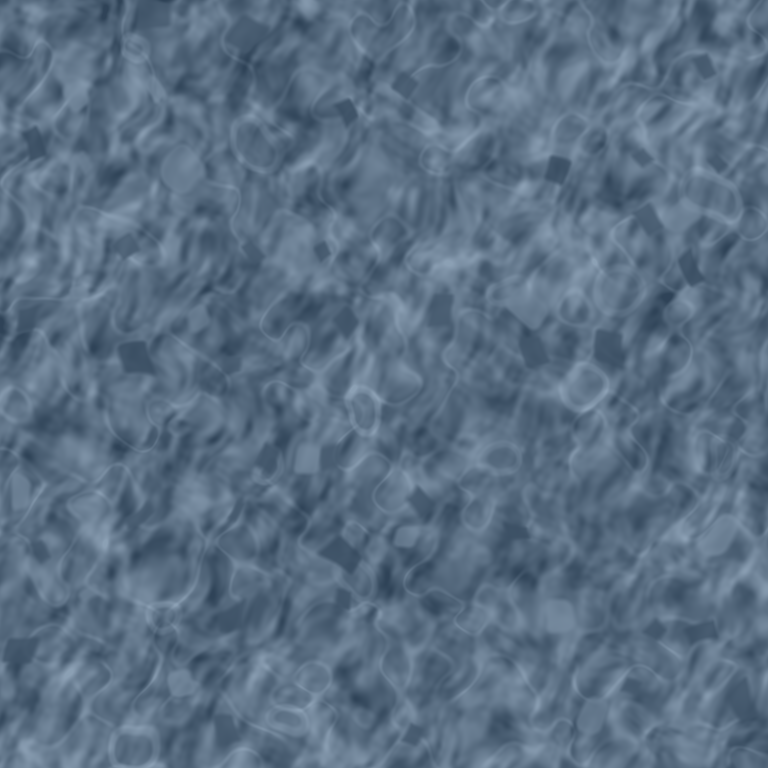
This texture is drawn by a three.js fragment shader. Its source:

```glsl
// Blue-grey stone with fine mottled grain, short leaning streaks and thin veins.
// Warped value noise sets one tone value; dark chips, pale flecks and
// faint rings from jittered cells are laid over it.
varying vec2 vUv;

const vec3 DARK_STONE = vec3(0.25, 0.33, 0.41);
const vec3 LIGHT_STONE = vec3(0.47, 0.55, 0.63);
const float MEAN_TONE = 0.49;
const float CONTRAST = 0.48;
const float STREAK_ANGLE = 0.42;    // lean to the left of upright, radians
const vec2 STREAK_SCALE = vec2(92.0, 34.0);
const float WARP_SCALE = 19.0;
const float WARP_AMOUNT = 0.011;
const float CHIP_CELLS = 8.0;
const float FLECK_CELLS = 6.0;
const float RING_CELLS = 7.0;
const float EDGE_SOFTNESS = 0.004;

float hash(vec2 p) {
  return fract(sin(dot(p, vec2(127.1, 311.7))) * 43758.55);
}

mat2 rotation(float angle) {
  float c = cos(angle);
  float s = sin(angle);
  return mat2(c, -s, s, c);
}

// Smooth value noise from -1 to 1
float noise(vec2 p) {
  vec2 cell = floor(p);
  vec2 f = fract(p);
  f = f * f * (3.0 - 2.0 * f);
  float low = mix(hash(cell), hash(cell + vec2(1.0, 0.0)), f.x);
  float high = mix(hash(cell + vec2(0.0, 1.0)), hash(cell + 1.0), f.x);
  return 2.0 * mix(low, high, f.y) - 1.0;
}

// Nearest scattered grain: x = signed distance, y = its random strength
vec2 scatteredGrain(vec2 p, float cells, float chance, vec2 sizeRange, float roundness, float seed) {
  vec2 home = floor(p * cells);
  vec2 nearest = vec2(1.0, 0.0);
  for (int y = -1; y <= 1; y++) {
    for (int x = -1; x <= 1; x++) {
      vec2 cell = home + vec2(float(x), float(y));
      vec2 key = cell + seed;
      if (hash(key) > chance) continue;
      vec2 jitter = vec2(hash(key + 3.7), hash(key + 8.3));
      vec2 center = (cell + 0.15 + 0.7 * jitter) / cells;
      vec2 q = rotation(6.283 * hash(key + 12.9)) * (p - center);
      float size = mix(sizeRange.x, sizeRange.y, hash(key + 17.1));
      vec2 extent = size * vec2(1.0, mix(0.55, 1.0, hash(key + 21.4)));
      float corner = roundness * extent.y;
      vec2 d = abs(q) - extent + corner;
      float dist = length(max(d, 0.0)) + min(max(d.x, d.y), 0.0) - corner;
      if (dist < nearest.x) nearest = vec2(dist, hash(key + 26.6));
    }
  }
  return nearest;
}

float filled(float dist) {
  return 1.0 - smoothstep(-EDGE_SOFTNESS, EDGE_SOFTNESS, dist);
}

// Layered mottling, streaks and veins, centred near zero
float stoneGrain(vec2 p) {
  float broad = noise(p * 5.0 + 2.3);
  float mottle = noise(rotation(0.6) * p * 21.0 + 7.1);
  float grain = noise(rotation(1.1) * p * 46.0 + 13.7);
  float fine = noise(rotation(0.3) * p * 105.0 + 31.2);
  float streak = noise(rotation(-STREAK_ANGLE) * p * STREAK_SCALE + 43.9);
  float streakShare = 0.7 + 0.25 * noise(p * 4.0 + 51.3);
  float vein = 1.0 - abs(noise(rotation(0.9) * p * 27.0 + 61.7));
  vein = smoothstep(0.75, 1.0, vein) - 0.2;
  return 0.32 * broad + 0.48 * mottle + 0.68 * grain + 0.32 * fine
    + streakShare * streak + 0.5 * vein;
}

void main() {
  // Bend the plane so that outlines become irregular
  vec2 bend = vec2(noise(vUv * WARP_SCALE + 5.5), noise(vUv * WARP_SCALE + 77.7));
  vec2 p = vUv + WARP_AMOUNT * bend;
  float tone = MEAN_TONE + CONTRAST * stoneGrain(p);

  // Faint pale rings around calmer, slightly darker centres
  vec2 ring = scatteredGrain(p, RING_CELLS, 0.32, vec2(0.018, 0.042), 1.0, 90.0);
  float rim = 1.0 - smoothstep(0.002, 0.008, abs(ring.x));
  tone = mix(tone, MEAN_TONE - 0.08, 0.4 * filled(ring.x));
  tone += (0.15 + 0.25 * ring.y) * rim;

  // Pale flecks
  vec2 fleck = scatteredGrain(p, FLECK_CELLS, 0.3, vec2(0.012, 0.028), 0.6, 140.0);
  tone = mix(tone, 0.85 + 0.3 * fleck.y, 0.6 * filled(fleck.x));

  // Dark angular chips
  vec2 chip = scatteredGrain(p, CHIP_CELLS, 0.55, vec2(0.009, 0.022), 0.3, 210.0);
  tone = mix(tone, 0.12 - 0.3 * chip.y, 0.8 * filled(chip.x));

  tone = clamp(tone, -0.3, 1.35);
  gl_FragColor = vec4(mix(DARK_STONE, LIGHT_STONE, tone), 1.0);
}
```
